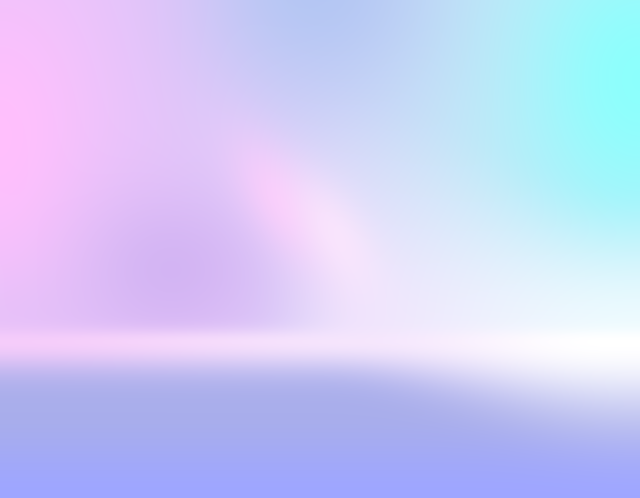
Reproduce this background procedurally as a WebGL 2 fragment shader.

```glsl
#version 300 es
precision highp float;
// Soft pastel studio backdrop: pink, mauve and cyan glows above a periwinkle floor.

uniform vec2 u_resolution;
out vec4 fragColor;

// Gaussian falloff around a centre, with separate horizontal and vertical radii
float glow(vec2 p, vec2 centre, vec2 radii) {
    vec2 d = (p - centre) / radii;
    return exp(-dot(d, d));
}

vec3 wallColor(vec2 p) {
    vec3 color = mix(vec3(0.90, 0.77, 0.98), vec3(0.79, 0.90, 0.97), smoothstep(0.2, 0.8, p.x));

    // Blue top, pink left side and cyan right side
    color = mix(color, vec3(0.69, 0.77, 0.95), 0.9 * glow(p, vec2(0.5, 1.03), vec2(0.2, 0.25)));
    color = mix(color, vec3(1.0, 0.75, 0.99), glow(p, vec2(0.0, 0.72), vec2(0.16, 0.35)));
    color = mix(color, vec3(0.55, 1.0, 0.99), glow(p, vec2(1.0, 0.84), vec2(0.2, 0.35)));

    // Pale haze rising from the horizon on the right
    float side = smoothstep(0.5, 1.0, p.x);
    vec3 haze = mix(vec3(0.95, 0.90, 0.99), vec3(0.95, 0.99, 1.0), side);
    float rise = 1.0 - smoothstep(0.33, mix(0.85, 0.63, side), p.y);
    color = mix(color, haze, 0.9 * rise * smoothstep(0.38, 0.56, p.x));

    // Mauve hump, with a slanted pink rim and a pale highlight beside it
    color = mix(color, vec3(0.88, 0.75, 0.97), 0.5 * glow(p, vec2(0.1, 0.36), vec2(0.3, 0.1)));
    color = mix(color, vec3(0.82, 0.70, 0.95), 0.9 * glow(p, vec2(0.27, 0.46), vec2(0.15, 0.16)));
    vec2 slanted = p + vec2(0.35 * (p.y - 0.6), 0.0);
    color = mix(color, vec3(1.0, 0.80, 0.985), 0.8 * glow(slanted, vec2(0.435, 0.6), vec2(0.06, 0.13)));
    return mix(color, vec3(1.0, 0.91, 0.99), 0.7 * glow(slanted, vec2(0.5, 0.53), vec2(0.055, 0.12)));
}

vec3 floorColor(float y) {
    return mix(vec3(0.62, 0.65, 1.0), vec3(0.66, 0.68, 0.92), smoothstep(0.0, 0.18, y));
}

void main() {
    vec2 p = gl_FragCoord.xy / u_resolution;
    float height = p.y - 0.314;

    // Bright horizon whose light spills further over the floor on the right
    vec3 light = mix(vec3(0.96, 0.80, 0.98), vec3(0.96, 0.90, 0.99), smoothstep(0.0, 0.6, p.x));
    light = mix(light, vec3(1.0), smoothstep(0.55, 0.95, p.x));
    float spread = height > 0.0 ? 0.025 : mix(0.06, 0.14, smoothstep(0.5, 1.0, p.x));
    float spill = exp(-height * height / (spread * spread));

    vec3 surface = height > 0.0 ? wallColor(p) : floorColor(p.y);
    fragColor = vec4(mix(surface, light, spill), 1.0);
}
```
